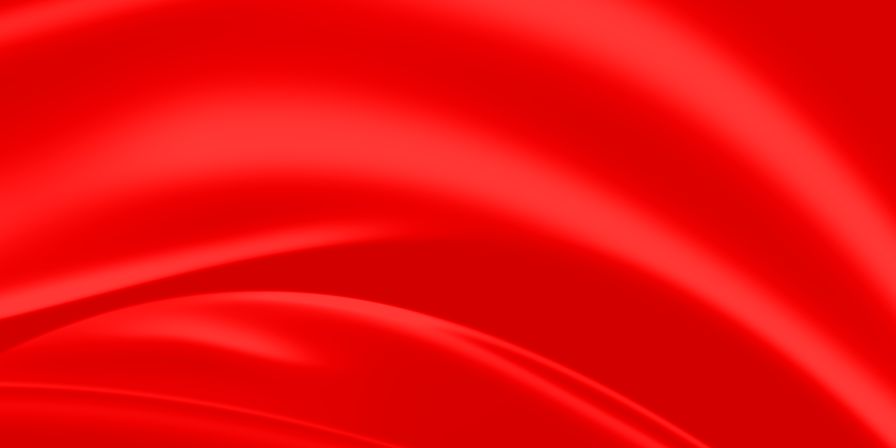
This background is drawn by a WebGL 1 fragment shader. Its source:

```glsl
precision highp float;
// Draped red satin: broad glossy folds sweeping over thin creases.

uniform vec2 u_resolution;

// Cubic curve through four heights, evenly spaced from x = 0 to x = 2.
float foldCurve(float x, vec4 h) {
  float t = 1.5 * x;
  vec4 weight = vec4((1.0 - t) * (2.0 - t) * (3.0 - t) / 6.0,
                     t * (2.0 - t) * (3.0 - t) / 2.0,
                     t * (t - 1.0) * (3.0 - t) / 2.0,
                     t * (t - 1.0) * (t - 2.0) / 6.0);
  return dot(weight, h);
}

// Soft highlight with separate widths above and below its centre.
float ridge(float d, float above, float below) {
  float k = d / (d > 0.0 ? above : below);
  return exp(-k * k);
}

// Broad folds in the upper part of the cloth.
float upperFolds(vec2 p, float crease) {
  float right = smoothstep(0.5, 1.6, p.x);
  float outer = p.y - foldCurve(p.x, vec4(1.08, 1.09, 0.953, 0.406));
  float middle = p.y - foldCurve(p.x, vec4(0.531, 0.682, 0.505, 0.042));
  float light = 0.1 + 0.25 * ridge(p.y - 0.44, 0.2, 0.2) * (1.0 - smoothstep(0.0, 0.6, p.x));
  light += 0.85 * ridge(outer, 0.13, 0.13) * smoothstep(0.2, 1.2, p.x);
  light += mix(0.4, 0.85, smoothstep(0.0, 0.5, p.x))
         * ridge(middle, mix(0.16, 0.1, right), mix(0.1, 0.085, right));
  light += 0.65 * ridge(p.y - 0.94 - 0.27 * p.x, 0.05, 0.06);
  light += 0.75 * ridge(p.y - crease - 0.022, 0.045, 0.025)
         * (1.0 - smoothstep(0.6, 1.15, p.x));
  return light;
}

// Smaller folds tucked under the lower edge.
float lowerFolds(vec2 p, float edge) {
  float depth = edge - p.y;
  float light = mix(0.32, 0.08, smoothstep(0.5, 1.0, p.x));
  light += 0.25 * exp(-depth * 14.0) * (1.0 - smoothstep(0.8, 1.2, p.x));

  // Twin strands that part towards the right
  light += 0.6 * ridge(depth - 0.012, 0.014, 0.012) * smoothstep(0.3, 0.8, p.x);
  float gap = 0.02 + 0.055 * smoothstep(0.7, 1.4, p.x);
  light += 0.6 * ridge(depth - gap, 0.035, 0.02) * smoothstep(0.5, 0.95, p.x);

  // Short curling sheen
  float curl = p.y - 0.262 + 0.078 * smoothstep(0.35, 0.8, p.x);
  light += 0.5 * ridge(curl, 0.045, 0.02)
         * smoothstep(0.08, 0.5, p.x) * (1.0 - smoothstep(0.55, 0.85, p.x));
  light -= 0.2 * ridge(curl + 0.065, 0.03, 0.04) * (1.0 - smoothstep(0.4, 0.8, p.x));

  // Bottom hem: a thin lit line over a gentle swell
  float hem = p.y - foldCurve(p.x, vec4(0.14, 0.057, -0.15, -0.45));
  float hemLight = 0.06 + 0.42 * ridge(hem + 0.045, 0.03, 0.04);
  light = mix(hemLight, light, smoothstep(-0.005, 0.01, hem));
  light += 0.4 * ridge(hem, 0.008, 0.007);
  return light;
}

void main() {
  vec2 p = gl_FragCoord.xy / u_resolution * vec2(2.0, 1.0);
  float crease = foldCurve(p.x, vec4(0.284, 0.4375, 0.411, -0.04));
  float edge = foldCurve(p.x, vec4(0.211, 0.349, 0.151, -0.302));

  // Layer the folds around the dark band between crease and edge
  float softness = mix(0.008, 0.06, smoothstep(0.8, 1.5, p.x));
  float light = mix(0.03, upperFolds(p, crease),
                    smoothstep(-softness, softness, p.y - crease));
  light = mix(lowerFolds(p, edge), light, smoothstep(-0.006, 0.006, p.y - edge));

  // Crimson shadow to scarlet to pale red highlight
  light = clamp(light, 0.0, 1.0);
  float pale = smoothstep(0.35, 1.0, light);
  gl_FragColor = vec4(min(1.0, 0.82 + 0.3 * light), 0.22 * pale, 0.21 * pale, 1.0);
}
```
